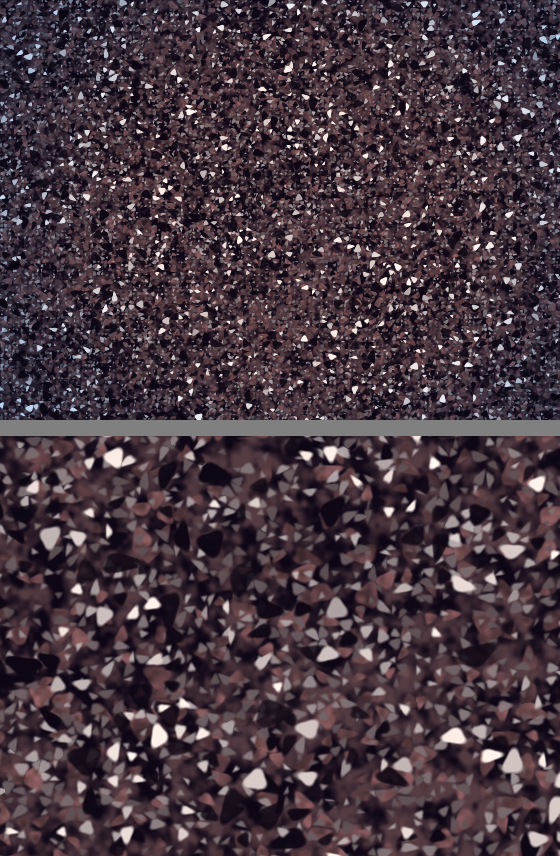
Top: the whole. Bottom: its middle third, enlarged.
A WebGL 2 fragment shader for this texture:

```glsl
#version 300 es
precision highp float;
// Draws a dark, fine-grained rock section with brown matrix and scattered pale grains.
uniform vec2 u_resolution;
out vec4 fragColor;

float hash(vec2 p, float seed) {
    vec3 q = fract(vec3(p.xyx) * vec3(0.1031, 0.1030, 0.0973) + seed * 0.137);
    q += dot(q, q.yzx + 33.33);
    return fract((q.x + q.y) * q.z);
}

float valueNoise(vec2 p, float seed) {
    vec2 cell = floor(p), f = fract(p);
    f = f * f * (3.0 - 2.0 * f);
    float low = mix(hash(cell, seed), hash(cell + vec2(1, 0), seed), f.x);
    float high = mix(hash(cell + vec2(0, 1), seed), hash(cell + vec2(1, 1), seed), f.x);
    return mix(low, high, f.y);
}

mat2 rotation(float angle) {
    float c = cos(angle), s = sin(angle);
    return mat2(c, -s, s, c);
}

// Irregular tilted grains, one per grid cell: x = coverage, y = random shade.
vec2 grains(vec2 p, float scale, float density, vec2 radii, float seed) {
    vec2 g = p * scale, home = floor(g), result = vec2(0.0);
    float soft = scale * max(0.0016, 0.6 / u_resolution.y);
    for (int j = -1; j <= 1; j++) {
        for (int i = -1; i <= 1; i++) {
            vec2 cell = home + vec2(i, j);
            if (hash(cell, seed) > density) continue;
            vec2 jitter = vec2(hash(cell, seed + 1.0), hash(cell, seed + 2.0));
            float tilt = 0.4 + 2.6 * (hash(cell, seed + 3.0) - 0.5);
            float stretch = mix(1.0, 1.45, hash(cell, seed + 4.0));
            vec2 q = rotation(tilt) * (g - cell - mix(vec2(0.2), vec2(0.8), jitter));
            q *= vec2(1.0 / stretch, stretch);
            float size = hash(cell, seed + 5.0);
            float radius = mix(radii.x, radii.y, size * size);
            float corners = sin(3.0 * atan(q.y, q.x + 1e-5) + 6.28 * jitter.x);
            float edge = length(q) * (1.0 + 0.17 * corners) - radius;
            float coverage = 1.0 - smoothstep(-soft, soft, edge);
            if (coverage > result.x) result = vec2(coverage, hash(cell, seed + 6.0));
        }
    }
    return result;
}

// Mottled brown matrix with faint broad clumps.
vec3 matrix(vec2 p) {
    float mottle = 0.42 * valueNoise(p * 65.0, 11.0)
                 + 0.38 * valueNoise(rotation(0.6) * p * 135.0 + 40.0, 12.0)
                 + 0.20 * valueNoise(p * 230.0, 13.0);
    float clump = valueNoise(p * 7.0 + 3.0, 14.0) - 0.5;
    float tone = smoothstep(0.24, 0.78, mottle + 0.10 * clump);
    return mix(vec3(0.055, 0.025, 0.085), vec3(0.32, 0.235, 0.265), tone);
}

// Cooler, dimmer light toward the borders.
vec3 lampTint(vec2 uv) {
    vec2 offset = (uv - vec2(0.53, 0.48)) * vec2(1.1, 0.9);
    float border = smoothstep(0.28, 0.72, length(offset));
    return mix(vec3(1.04, 1.0, 0.99), vec3(0.74, 0.86, 1.0), border);
}

void main() {
    vec2 p = gl_FragCoord.xy / u_resolution.y;
    vec2 uv = gl_FragCoord.xy / u_resolution;
    vec3 color = matrix(p);
    float fine = mix(0.72, 1.28, valueNoise(p * 190.0, 21.0));

    // Rosy grains with rough interiors
    vec2 rosy = grains(p, 62.0, 0.50, vec2(0.25, 0.58), 31.0);
    vec3 rosyColor = mix(vec3(0.29, 0.20, 0.22), vec3(0.49, 0.34, 0.35), rosy.y);
    color = mix(color, rosyColor * fine, rosy.x * 0.9);

    // Tiny grey grains
    vec2 grey = grains(p, 105.0, 0.55, vec2(0.20, 0.52), 47.0);
    vec3 greyColor = mix(vec3(0.36, 0.32, 0.34), vec3(0.74, 0.73, 0.74), grey.y * grey.y);
    color = mix(color, greyColor, grey.x * 0.92);

    // Opaque black grains
    vec2 opaque = grains(p, 42.0, 0.33, vec2(0.20, 0.50), 63.0);
    color = mix(color, vec3(0.05, 0.025, 0.075), opaque.x * mix(0.75, 1.0, opaque.y));

    // Bright pale grains
    vec2 pale = grains(p, 50.0, 0.20, vec2(0.16, 0.42), 79.0);
    vec3 paleColor = mix(vec3(0.62, 0.60, 0.61), vec3(1.0, 0.98, 0.96), sqrt(pale.y));
    color = mix(color, paleColor, pale.x);

    fragColor = vec4(clamp(color * lampTint(uv), 0.0, 1.0), 1.0);
}
```
